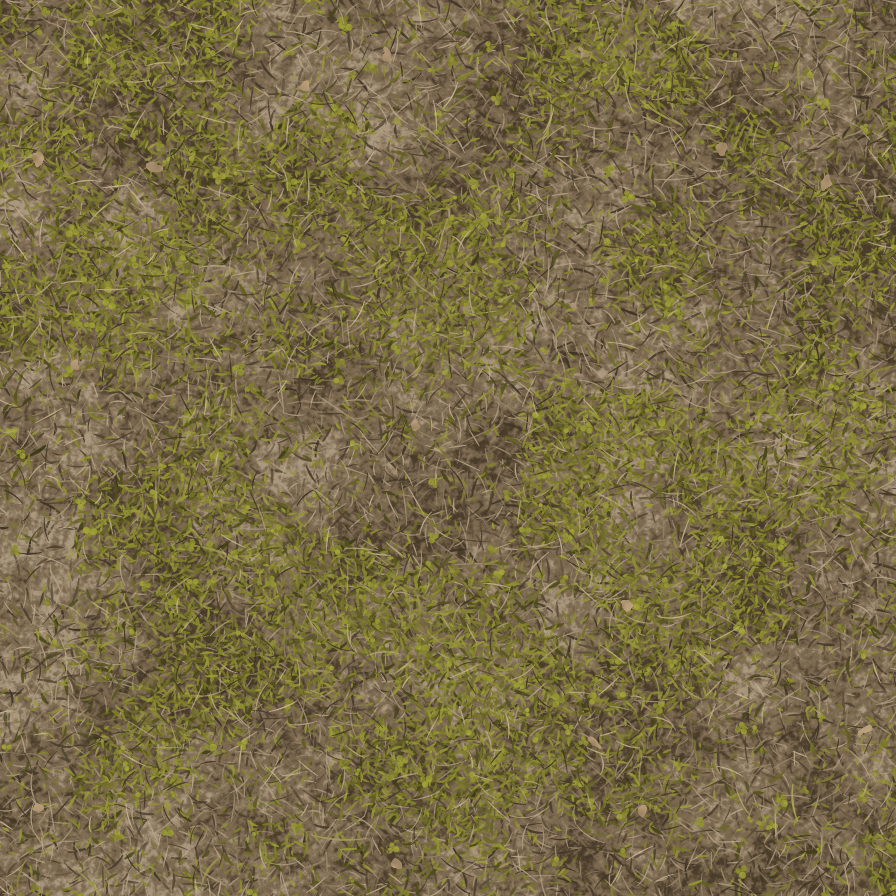
Write a Shadertoy shader that draws this texture.

```glsl
#define SOIL_DARK vec3(0.29, 0.235, 0.165)
#define SOIL_MID vec3(0.48, 0.41, 0.31)
#define SOIL_LIGHT vec3(0.67, 0.60, 0.50)
#define STRAW vec3(0.74, 0.67, 0.55)
#define MOSS_DARK vec3(0.30, 0.285, 0.10)
#define MOSS_MID vec3(0.43, 0.42, 0.14)
#define MOSS_LIGHT vec3(0.62, 0.62, 0.22)
#define PATCH_SCALE 10.0
#define PATCH_EDGE vec2(0.42, 0.70)
#define CLOVER_CELLS 36.0
#define CLOVER_SIZE 0.0044
#define LEAF_CELLS 8.0

float hash(vec2 p) {
    return fract(sin(dot(p, vec2(127.1, 311.7))) * 43758.5453);
}

vec4 hash4(vec2 p) {
    return fract(sin(dot(p, vec2(127.1, 311.7)) + vec4(0.0, 1.7, 3.1, 5.3)) * 43758.5453);
}

float noise(vec2 p) {
    vec2 i = floor(p), f = fract(p);
    f = f * f * (3.0 - 2.0 * f);
    return mix(mix(hash(i), hash(i + vec2(1, 0)), f.x),
               mix(hash(i + vec2(0, 1)), hash(i + vec2(1, 1)), f.x), f.y);
}

float fbm(vec2 p) {
    float sum = 0.0, weight = 0.57;
    for (int i = 0; i < 3; i++) {
        sum += weight * noise(p);
        p = mat2(1.6, 1.2, -1.2, 1.6) * p + 7.3;
        weight *= 0.5;
    }
    return sum;
}

// How thickly plants cover a place, 0 to 1
float growth(vec2 uv) {
    return 0.13 + 0.87 * smoothstep(PATCH_EDGE.x, PATCH_EDGE.y, fbm(uv * PATCH_SCALE + 3.7));
}

float cover(float dist) {
    return clamp(0.5 - dist * iResolution.y, 0.0, 1.0);
}

mat2 rotation(float angle) {
    float c = cos(angle), s = sin(angle);
    return mat2(c, -s, s, c);
}

// Scattered bent, tapering strands; reach is the half length in cells
void strands(inout vec3 col, vec2 uv, float cells, float reach, float width,
             vec3 low, vec3 high, float amount, float follow) {
    vec2 cell = floor(uv * cells);
    for (int y = -1; y <= 1; y++)
    for (int x = -1; x <= 1; x++) {
        vec2 id = cell + vec2(x, y);
        vec4 rnd = hash4(id + cells * 1.37);
        vec4 look = hash4(id + cells * 2.71 + 19.0);
        if (look.x > amount) continue;
        vec2 root = (id + rnd.xy) / cells;
        if (follow > 0.0 && look.x > amount * mix(1.0, growth(root), follow)) continue;
        vec2 q = rotation(rnd.z * 6.2832) * (uv - root) * cells;
        float halfLen = reach * mix(0.35, 1.0, rnd.w);
        q.y += (look.y - 0.5) * 0.4 * q.x * q.x / halfLen;
        float along = abs(q.x) / halfLen;
        float dist = length(vec2(max(abs(q.x) - halfLen, 0.0), q.y)) / cells;
        float thick = width * (1.0 - 0.5 * min(along, 1.0));
        col = mix(col, mix(low, high, look.z), cover(dist - thick) * mix(0.6, 1.0, look.w));
    }
}

// Small three-lobed plants
void clover(inout vec3 col, vec2 uv) {
    vec2 cell = floor(uv * CLOVER_CELLS);
    for (int y = -1; y <= 1; y++)
    for (int x = -1; x <= 1; x++) {
        vec2 id = cell + vec2(x, y);
        vec4 rnd = hash4(id + 51.0);
        vec2 root = (id + rnd.xy) / CLOVER_CELLS;
        if (rnd.w > 0.16 + 0.3 * growth(root)) continue;
        vec2 q = uv - root;
        float turn = atan(q.y, q.x) + rnd.z * 6.2832;
        float lobe = mod(turn, 2.0944) - 1.0472;
        float tone = hash(id + mod(floor(turn / 2.0944), 3.0) * 5.0);
        float size = CLOVER_SIZE * mix(0.5, 1.0, hash(id + 83.0)) * mix(0.65, 1.1, tone);
        vec2 p = length(q) * vec2(cos(lobe), sin(lobe));
        float dist = length((p - vec2(size, 0.0)) * vec2(0.9, 1.0)) - size * 0.82;
        vec3 leaf = mix(MOSS_MID, MOSS_LIGHT * 1.04, 0.6 * tone + 0.5 * noise(uv * 260.0));
        col = mix(col, leaf, cover(dist));
    }
}

// Rare dry leaves with ragged rims
void dryLeaves(inout vec3 col, vec2 uv) {
    vec2 id = floor(uv * LEAF_CELLS);
    vec4 rnd = hash4(id + 23.0);
    vec2 q = rotation(rnd.z * 6.2832) * (uv - (id + 0.2 + 0.6 * rnd.xy) / LEAF_CELLS);
    float dist = length(q * vec2(1.0, 1.7)) - 0.008 + 0.009 * (noise(uv * 170.0) - 0.5);
    vec3 leaf = mix(SOIL_MID, STRAW, 0.3 + 0.6 * noise(uv * 130.0)) * vec3(1.05, 1.0, 0.95);
    col = mix(col, leaf, cover(dist) * step(rnd.w, 0.15));
}

void mainImage(out vec4 fragColor, in vec2 fragCoord) {
    vec2 uv = fragCoord / iResolution.y;
    vec2 tilted = rotation(0.6) * uv;

    // Crumbly soil, paler where bare
    float shade = 0.49 + 0.75 * (fbm(tilted * 11.0 + 31.0) - 0.5) + 0.7 * (fbm(tilted * 70.0) - 0.5)
                + 0.85 * (fbm(tilted * 230.0) - 0.5) + 0.1 * (0.4 - growth(uv));
    vec3 col = mix(SOIL_DARK, SOIL_MID, smoothstep(0.05, 0.52, shade));
    col = mix(col, SOIL_LIGHT, smoothstep(0.5, 1.0, shade));

    // Dead litter and straw
    strands(col, uv, 58.0, 0.8, 0.0015, SOIL_DARK * 0.8, SOIL_MID * 0.85, 0.75, 0.0);
    strands(col, uv, 71.0, 0.85, 0.0009, SOIL_MID, STRAW, 0.7, 0.0);
    strands(col, uv, 37.0, 0.9, 0.0008, SOIL_MID, STRAW, 0.7, 0.0);

    // Moss and short grass, from shadow up to bright tips
    strands(col, uv, 67.0, 0.7, 0.0022, MOSS_DARK * 0.8, MOSS_MID, 0.85, 1.0);
    strands(col, uv, 83.0, 0.7, 0.0017, MOSS_DARK, MOSS_LIGHT, 0.95, 1.0);
    strands(col, uv, 93.0, 0.65, 0.0016, MOSS_MID, MOSS_LIGHT, 0.95, 1.0);
    strands(col, uv, 107.0, 0.6, 0.0015, MOSS_MID, MOSS_LIGHT, 0.9, 1.0);
    clover(col, uv);

    // Long blades, stray straw, twigs and leaves on top
    strands(col, uv, 19.0, 0.6, 0.0013, MOSS_MID, mix(MOSS_LIGHT, STRAW, 0.35), 0.2, 0.4);
    strands(col, uv, 47.0, 0.7, 0.0008, SOIL_DARK * 0.8, SOIL_DARK, 0.4, 0.0);
    strands(col, uv, 41.0, 0.75, 0.0008, SOIL_LIGHT, STRAW * 1.08, 0.4, 0.0);
    dryLeaves(col, uv);

    fragColor = vec4(col, 1.0);
}
```
